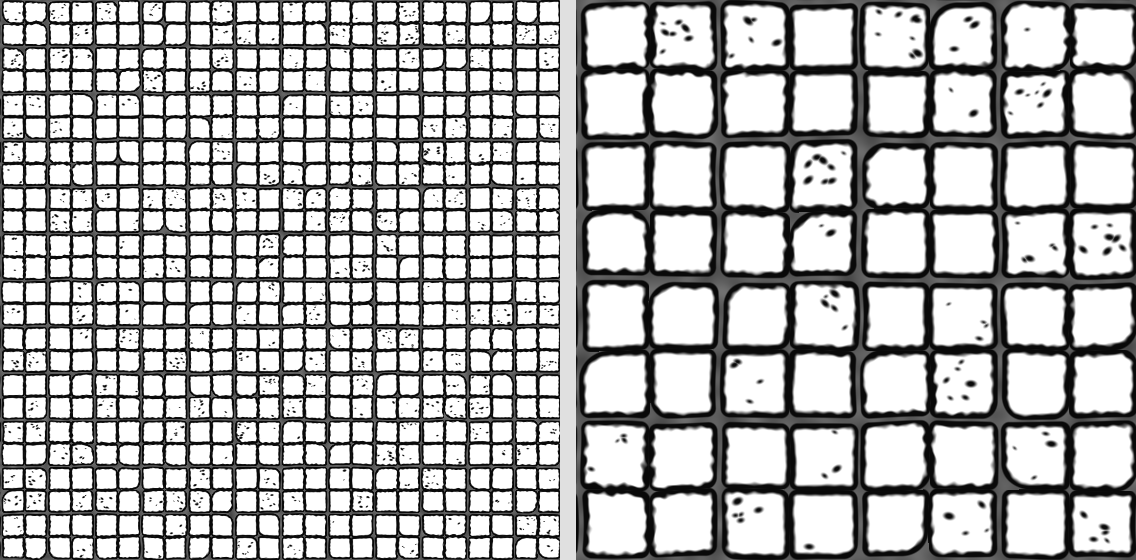
Left: the whole. Right: its middle third, enlarged.
Write a WebGL 1 fragment shader that draws this pattern.

```glsl
precision highp float;
// Worn white mosaic: a 24 x 24 grid of small tiles with rough black outlines.
// Every second joint is wider and shows grey grout; a few corners are rounded off
// and some tiles carry dark specks. All noise wraps, so the square tiles.

#define TILES 24.0          // tiles across and down (even)
#define OUTLINE 0.078       // black outline thickness, in tiles
#define NARROW_INSET 0.070  // half width of a narrow joint
#define WIDE_INSET 0.108    // half width of a wide joint
#define INSET_VARY 0.030    // joint width variation from tile to tile
#define WOBBLE 0.055        // slow bending of the joints
#define ROUGHNESS 0.060     // fine bumps on the tile edges
#define MAX_RADIUS 0.38     // largest corner radius
#define SPECK_SHARE 0.36    // share of tiles with specks
#define INK 0.035
#define GROUT 0.36

uniform vec2 u_resolution;

float hash(vec2 p) {
  vec3 q = fract(p.xyx * vec3(0.1031, 0.1030, 0.0973));
  q += dot(q, q.yzx + 33.33);
  return fract((q.x + q.y) * q.z);
}

vec2 hash2(vec2 p) {
  return vec2(hash(p), hash(p + 71.7));
}

float cornerGradient(vec2 lattice, vec2 offset, float period) {
  float angle = 6.28318 * hash(mod(lattice, period) + 13.0);
  return dot(vec2(cos(angle), sin(angle)), offset);
}

// Gradient noise, about -0.7 to 0.7, wrapping after a whole period.
float noise(vec2 p, float period) {
  vec2 i = floor(p), f = fract(p);
  vec2 u = f * f * f * (f * (f * 6.0 - 15.0) + 10.0);
  vec2 e = vec2(1.0, 0.0);
  return mix(
    mix(cornerGradient(i, f, period), cornerGradient(i + e, f - e, period), u.x),
    mix(cornerGradient(i + e.yx, f - e.yx, period), cornerGradient(i + 1.0, f - 1.0, period), u.x),
    u.y);
}

// Signed distance to one tile; its even-numbered joints are the wide ones.
float tileDistance(vec2 local, vec2 id) {
  vec2 odd = mod(id, 2.0);
  vec2 vary = INSET_VARY * (hash2(id + 5.0) - 0.5);
  vec2 low = mix(vec2(WIDE_INSET), vec2(NARROW_INSET), odd) + vary * (1.0 - odd);
  vec2 high = 1.0 - mix(vec2(NARROW_INSET), vec2(WIDE_INSET), odd) - vary * odd;
  vec2 q = local - 0.5 * (low + high);
  float chance = hash(id * 2.0 + step(0.0, q) + 150.0);
  float radius = 0.05 + (MAX_RADIUS - 0.05) * pow(chance, 14.0);
  vec2 d = abs(q) - 0.5 * (high - low) + radius;
  return length(max(d, 0.0)) + min(max(d.x, d.y), 0.0) - radius;
}

// Coverage of the small elongated specks scattered inside a tile.
float specks(vec2 local, vec2 id, float blur) {
  float count = 8.0 * (hash(id + 311.0) - 1.0 + SPECK_SHARE) / SPECK_SHARE;
  float cover = 0.0;
  for (int k = 0; k < 8; k++) {
    float n = float(k);
    if (n >= count) break;
    vec2 seed = id + 37.0 * (n + 1.0);
    vec2 q = local - mix(vec2(0.16), vec2(0.84), hash2(seed));
    float angle = 1.6 * (hash(seed + 9.3) - 0.5);
    float c = cos(angle), s = sin(angle);
    q = vec2(c * q.x + s * q.y, c * q.y - s * q.x);
    float size = mix(0.012, 0.052, hash(seed + 23.1));
    float d = length(q * vec2(0.72, 1.15)) - size;
    cover = max(cover, 1.0 - smoothstep(-blur, blur, d));
  }
  return cover;
}

void main() {
  vec2 grid = gl_FragCoord.xy / u_resolution * TILES - vec2(0.05, 0.0);
  float blur = max(0.03, 0.75 * TILES / min(u_resolution.x, u_resolution.y));

  // Bend the joints slightly.
  vec2 bent = grid + WOBBLE * vec2(noise(grid, TILES), noise(grid + 11.5, TILES));
  vec2 id = mod(floor(bent), TILES);
  vec2 local = fract(bent);

  // Rough inner edge, smoother in places.
  float bumps = noise(grid * 7.0, TILES * 7.0);
  float wear = clamp(0.75 + noise(grid * 0.5 + 3.0, TILES * 0.5), 0.2, 1.2);
  float d = tileDistance(local, id);
  float edge = d + ROUGHNESS * wear * bumps;

  // Grey grout, black outline, white face, then specks.
  float grout = GROUT + 0.16 * noise(grid * 3.0, TILES * 3.0);
  float tone = mix(INK, grout, smoothstep(-0.5 * blur, 0.5 * blur, d - OUTLINE));
  tone = mix(1.0, tone, smoothstep(-blur, blur, edge));
  tone = mix(tone, INK, specks(local, id, blur));
  gl_FragColor = vec4(vec3(tone), 1.0);
}
```
